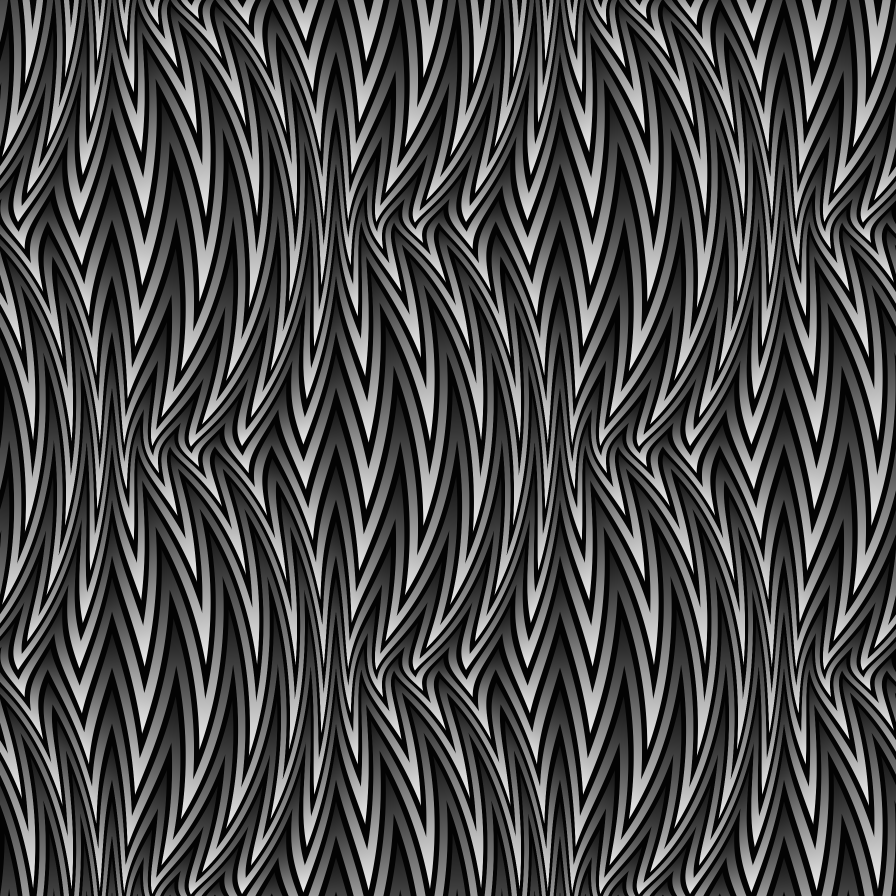
Write a WebGL 1 fragment shader that draws this pattern.

```glsl
precision highp float;
// Nested zigzag stripes, each shaded from dark peaks to bright valleys,
// bent into flowing locks by a periodic displacement that is inverted
// by fixed-point iteration. All repeats are whole, so the canvas tiles.

uniform vec2 u_resolution;

const float TAU = 6.2831853;
const float SWIRLS = 2.0;                     // displacement repeats per side
const vec2 SWIRL_REACH = vec2(0.037, 0.055);  // largest shift in x and y
const float TEETH = 20.0;                     // zigzag teeth per side
const float STRIPES = 16.0;                   // stripes per side
const float TOOTH_HEIGHT = 2.0;               // in stripe spacings
const float STRIPE_FILL = 0.61;               // grey part of each spacing
const float STRIPE_OFFSET = 0.08;
const float EDGE_SOFTNESS = 0.015;
const float BLACK = 0.01;
const float DARK_GREY = 0.08;
const float LIGHT_GREY = 0.95;
const float GREY_GAMMA = 1.15;
const int SOLVER_STEPS = 22;
const int SAMPLES = 3;                        // antialiasing grid side

// Shift of a flat point: strength varies along x, direction along y.
vec2 swirlShift(vec2 flatPos, vec2 reach) {
  vec2 angle = TAU * SWIRLS * flatPos;
  return reach * cos(angle.x) * vec2(cos(angle.y), sin(angle.y));
}

// Finds the flat point that the displacement carries to pos.
vec2 unswirl(vec2 pos, vec2 reach) {
  vec2 flatPos = pos;
  for (int i = 0; i < SOLVER_STEPS; i++) {
    flatPos = pos - swirlShift(flatPos, reach);
  }
  return flatPos;
}

// Triangle wave: 0 in the valleys, 1 on the peaks.
float zigzag(float x) {
  return 2.0 * abs(fract(x + 0.5) - 0.5);
}

// Mask of the grey part of a stripe, with softened edges.
float stripeMask(float across, float fill, float softness) {
  float centreDistance = abs(across - 0.5 * fill);
  return 1.0 - smoothstep(-softness, softness, centreDistance - 0.5 * fill);
}

float stripeShade(vec2 flatPos) {
  float rise = TOOTH_HEIGHT * zigzag(TEETH * flatPos.x);
  float phase = STRIPES * flatPos.y - rise - STRIPE_OFFSET;
  // Wrapped so that the lower soft edge lies inside the same cell.
  float across = fract(phase + EDGE_SOFTNESS) - EDGE_SOFTNESS;

  // Vertical gradient over the full extent of one stripe.
  float depth = 1.0 - (rise + across) / (TOOTH_HEIGHT + STRIPE_FILL);
  float tone = pow(clamp(depth, 0.0, 1.0), GREY_GAMMA);
  float grey = mix(DARK_GREY, LIGHT_GREY, tone);
  return mix(BLACK, grey, stripeMask(across, STRIPE_FILL, EDGE_SOFTNESS));
}

void main() {
  float total = 0.0;
  for (int j = 0; j < SAMPLES; j++) {
    for (int i = 0; i < SAMPLES; i++) {
      vec2 jitter = (vec2(float(i), float(j)) + 0.5) / float(SAMPLES) - 0.5;
      vec2 pos = (gl_FragCoord.xy + jitter) / u_resolution;
      total += stripeShade(unswirl(pos, SWIRL_REACH));
    }
  }
  float shade = total / float(SAMPLES * SAMPLES);
  gl_FragColor = vec4(vec3(shade), 1.0);
}
```
